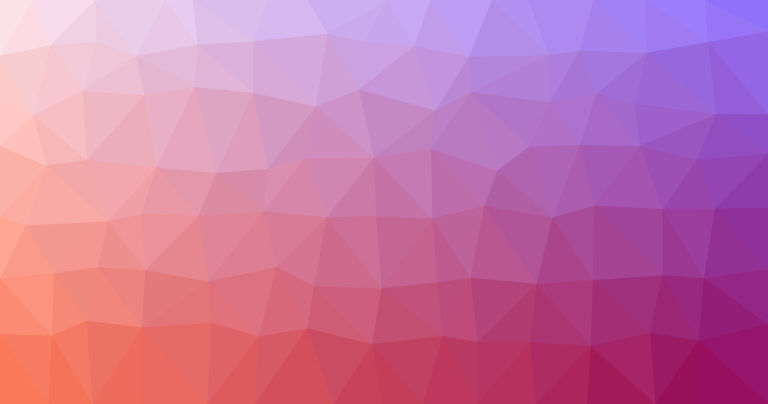
Give the GLSL for this background, as a Shadertoy shader.

```glsl
// Low-poly mesh of flat triangles tinted by a four-corner sunset gradient.

const vec2 PITCH  = vec2(13.84, 6.97);   // lattice cells across the canvas
const vec2 OFFSET = vec2(0.72, 0.22);    // shift of the first inner vertex
const vec2 FIRST  = vec2(-1.0, 0.0);     // vertices snapped to left and bottom
const vec2 LAST   = vec2(13.0, 7.0);     // vertices snapped to right and top
const vec2 JITTER = vec2(0.58, 0.50);    // full range of vertex displacement
const float TINT_RANGE = 0.03;           // brightness spread between facets

const vec3 PEACH  = vec3(1.00, 0.47, 0.32);
const vec3 WINE   = vec3(0.56, 0.00, 0.33);
const vec3 BLUSH  = vec3(1.00, 0.91, 0.94);
const vec3 VIOLET = vec3(0.56, 0.45, 1.00);

// Sine-free hash giving two values in 0..1
vec2 hash22(vec2 p) {
    vec3 q = fract(vec3(p.xyx) * vec3(0.1031, 0.1030, 0.0973));
    q += dot(q, q.yzx + 33.33);
    return fract((q.xx + q.yz) * q.zy);
}

vec3 cornerGradient(vec2 uv) {
    return mix(mix(PEACH, WINE, uv.x), mix(BLUSH, VIOLET, uv.x), uv.y);
}

// Jittered lattice vertex in 0..1; the outer ring lies on the canvas border
vec2 meshVertex(vec2 id) {
    vec2 shift = (hash22(id + 17.0) - 0.5) * JITTER;
    vec2 uv = (id + OFFSET + shift) / PITCH;
    uv = mix(uv, vec2(0.0), lessThanEqual(id, FIRST));
    return mix(uv, vec2(1.0), greaterThanEqual(id, LAST));
}

// Signed distance to the line a-b, positive on its right side
float edgeDistance(vec2 p, vec2 a, vec2 b) {
    vec2 e = b - a;
    return dot(p - a, vec2(e.y, -e.x)) / max(length(e), 1e-5);
}

// Flat facet colour in rgb and weight in a, for counterclockwise corners
vec4 facet(vec2 uv, vec2 a, vec2 b, vec2 c, vec2 aspect, float pixel) {
    vec2 p = uv * aspect, A = a * aspect, B = b * aspect, C = c * aspect;
    float d = max(edgeDistance(p, A, B),
              max(edgeDistance(p, B, C), edgeDistance(p, C, A)));
    float coverage = clamp(0.5 - d / pixel, 0.0, 1.0);
    vec2 centre = (a + b + c) / 3.0;
    float tint = (hash22(floor(centre * 997.0)).x - 0.5) * TINT_RANGE;
    return vec4(cornerGradient(centre) + tint, 1.0) * coverage;
}

// Two facets of one lattice cell, split along the shorter diagonal
vec4 cellFacets(vec2 uv, vec2 id, vec2 aspect, float pixel) {
    vec2 a = meshVertex(id);
    vec2 b = meshVertex(id + vec2(1.0, 0.0));
    vec2 c = meshVertex(id + vec2(1.0, 1.0));
    vec2 d = meshVertex(id + vec2(0.0, 1.0));
    if (length((c - a) * aspect) < length((d - b) * aspect)) {
        return facet(uv, a, b, c, aspect, pixel)
             + facet(uv, a, c, d, aspect, pixel);
    }
    return facet(uv, a, b, d, aspect, pixel)
         + facet(uv, b, c, d, aspect, pixel);
}

void mainImage(out vec4 fragColor, in vec2 fragCoord) {
    vec2 uv = fragCoord / iResolution.xy;
    vec2 aspect = vec2(iResolution.x / iResolution.y, 1.0);
    float pixel = 1.0 / iResolution.y;
    vec2 home = floor(uv * PITCH - OFFSET);

    // Blend nearby facets by coverage, with a faint base under any gap
    vec4 sum = vec4(cornerGradient(uv), 1.0) * 1e-4;
    for (int j = -1; j <= 1; j++) {
        for (int i = -1; i <= 1; i++) {
            vec2 id = home + vec2(i, j);
            if (any(lessThan(id, FIRST)) || any(greaterThanEqual(id, LAST))) continue;
            sum += cellFacets(uv, id, aspect, pixel);
        }
    }
    fragColor = vec4(clamp(sum.rgb / sum.a, 0.0, 1.0), 1.0);
}
```
